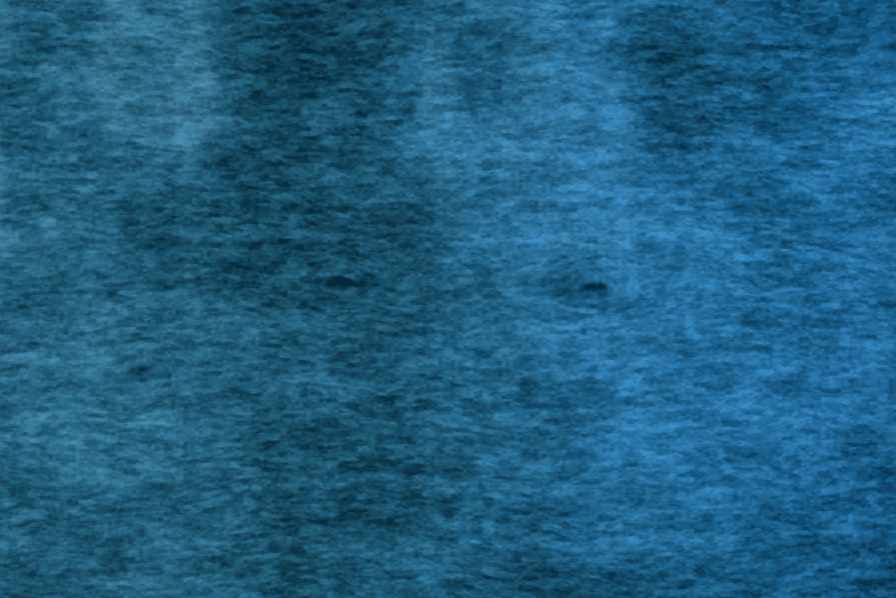
Write a Shadertoy shader that draws this texture.

```glsl
// Weathered wooden board stained deep teal blue, with fine horizontal grain.
// Smooth cellular noise, stretched along x or y, gives the grain, blotches and
// vertical stains; a loop scatters small knots that bend the grain around them.

const vec3 DEEP_TEAL  = vec3(0.015, 0.165, 0.235);
const vec3 MID_TEAL   = vec3(0.115, 0.358, 0.478);
const vec3 PALE_BLUE  = vec3(0.255, 0.540, 0.690);
const vec3 BLUE_SHIFT = vec3(-0.022, 0.004, 0.050);
const vec3 SCUFF      = vec3(0.270, 0.480, 0.590);
const int KNOT_COUNT = 8;

vec2 hash2(vec2 p) {
    vec3 q = fract(vec3(p.xyx) * vec3(0.1031, 0.1030, 0.0973));
    q += dot(q, q.yzx + 33.33);
    return fract((q.xx + q.yz) * q.zy);
}

// Cellular noise: random cell values blended by distance, centred on zero.
float cellNoise(vec2 p) {
    vec2 cell = floor(p), local = fract(p);
    float total = 0.0, weightSum = 0.0;
    for (int y = -1; y <= 1; y++) {
        for (int x = -1; x <= 1; x++) {
            vec2 offset = vec2(x, y);
            vec2 jitter = hash2(cell + offset + 71.0);
            vec2 d = offset + 0.15 + 0.7 * jitter - local;
            float weight = exp(-7.0 * dot(d, d));
            total += weight * (hash2(cell + offset + 191.0).x - 0.5);
            weightSum += weight;
        }
    }
    return total / weightSum;
}

float layeredNoise(vec2 p, int layers) {
    float sum = 0.0, amplitude = 0.55;
    for (int i = 0; i < layers; i++) {
        sum += amplitude * cellNoise(p);
        p = mat2(0.8, 0.6, -0.6, 0.8) * p * 2.1 + 13.7;
        amplitude *= 0.58;
    }
    return sum;
}

// Scattered knot: xy is the centre, z the radius, w the strength.
vec4 knotAt(int i, float aspect) {
    float n = float(i);
    vec2 centre = fract(vec2(0.38, 0.53) + n * vec2(0.7549, 0.5698));
    vec2 random = hash2(vec2(n * 7.0 + 3.0, 19.0));
    float strength = i % 7 == 0 ? 1.0 : 0.25 + 0.45 * random.y;
    return vec4(centre * vec2(aspect, 1.0), mix(0.011, 0.020, random.x), strength);
}

// Dark slit with a pale crest and faint rings above it, in a soft dark smudge.
float knotTone(vec2 p, vec4 knot) {
    vec2 q = (p - knot.xy) / (knot.z * vec2(1.5, 0.75));
    q.y += 0.25 * q.x * q.x * exp(-0.3 * dot(q, q));
    vec2 above = q - vec2(0.2, 1.1);
    float slit = exp(-1.6 * dot(q, q));
    float crest = exp(-0.9 * dot(above, above));
    float rings = sin(5.5 * length(q + vec2(0.0, 0.4))) * exp(-0.35 * dot(q, q));
    float smudge = exp(-0.10 * dot(q, q));
    return knot.w * (0.28 * crest + 0.10 * rings - 0.60 * slit - 0.10 * smudge);
}

vec2 bendAround(vec2 p, vec4 knot) {
    vec2 d = (p - knot.xy) / (knot.z * vec2(3.5, 2.5));
    return vec2(0.0, -0.5 * knot.w * (p.y - knot.y) * exp(-dot(d, d)));
}

// Short fibres over longer bands, with fine tooth on top.
float woodGrain(vec2 p) {
    p.y += 0.005 * sin(7.0 * p.x + 5.0 * p.y) + 0.002 * sin(31.0 * p.x + 23.0 * p.y);
    float bands  = cellNoise(p * vec2(5.0, 62.0));
    float fibres = cellNoise(p * vec2(30.0, 112.0) + 41.0);
    float dashes = cellNoise(p * vec2(62.0, 165.0) + 87.0);
    float tooth  = cellNoise(p * vec2(150.0, 215.0) + 23.0);
    return 0.17 * bands + 0.29 * fibres + 0.29 * dashes + 0.22 * tooth;
}

vec3 stain(float tone) {
    vec3 dark = mix(DEEP_TEAL, MID_TEAL, clamp(tone * 2.0, 0.0, 1.0));
    return mix(dark, PALE_BLUE, clamp(tone * 2.0 - 1.0, 0.0, 1.0));
}

void mainImage(out vec4 fragColor, in vec2 fragCoord) {
    vec2 p = fragCoord / iResolution.y;
    float aspect = iResolution.x / iResolution.y;
    float across = p.x / aspect;

    // Knots
    float knots = 0.0;
    vec2 bend = vec2(0.0);
    for (int i = 0; i < KNOT_COUNT; i++) {
        vec4 knot = knotAt(i, aspect);
        knots += knotTone(p, knot);
        bend += bendAround(p, knot);
    }

    // Broad wear and vertical stains, strongest near the top
    float blotches = layeredNoise(p * vec2(2.6, 3.6) + 5.0, 5);
    float upper = smoothstep(0.25, 0.85, p.y);
    float streaks = upper * cellNoise(p * vec2(17.0, 2.2) + 29.0);
    float sweep = 0.05 * sin(3.2 * p.y - 0.5) + 0.04 * sin(4.0 * p.x - 2.6 * p.y - 2.2);
    float edge = smoothstep(0.36, 0.52, abs(across - 0.5)) * 0.07;

    float tone = 0.47 + sweep - edge + 0.70 * blotches + 0.16 * streaks;
    tone += woodGrain(p + bend) + knots;

    // Colour: bluer to the right, chalky scuffs to the upper left
    vec3 color = stain(tone);
    float blueness = smoothstep(0.25, 1.0, across + 0.5 * blotches);
    color += BLUE_SHIFT * (1.4 * blueness - 0.25) * (0.5 + tone);
    float scuffs = smoothstep(0.02, 0.30, blotches + 0.5 * streaks) * (1.0 - across) * upper;
    color = mix(color, SCUFF * (0.6 + 0.7 * tone), 0.45 * scuffs);

    fragColor = vec4(clamp(color, 0.0, 1.0), 1.0);
}
```
